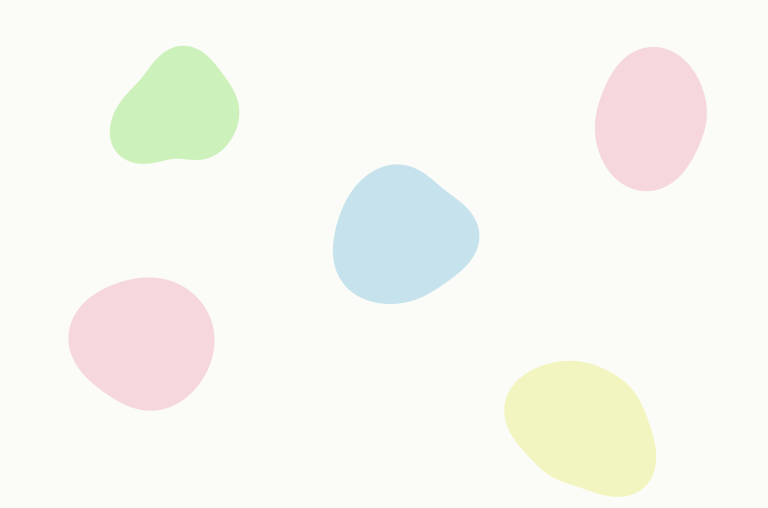
Give the GLSL for this background, as a Shadertoy shader.

```glsl
#define PAPER  vec3(0.984, 0.988, 0.969)
#define PINK   vec3(0.961, 0.843, 0.863)
#define GREEN  vec3(0.804, 0.945, 0.733)
#define BLUE   vec3(0.776, 0.886, 0.925)
#define YELLOW vec3(0.949, 0.961, 0.749)
#define EDGE_PIXELS 0.7
#define HARMONICS 5

// Approximate signed distance to a circle whose radius is bent by harmonics.
// Each wave holds the cosine and sine weight of one harmonic.
float blobDistance(vec2 p, float radius, vec2 waves[HARMONICS]) {
    float len = max(length(p), 1e-5);
    vec2 dir = p / len;
    vec2 turn = dir;
    float bend = 1.0;
    float slope = 0.0;
    for (int k = 0; k < HARMONICS; k++) {
        bend += dot(waves[k], turn);
        slope += float(k + 1) * dot(waves[k], vec2(-turn.y, turn.x));
        // Complex product: advance to the next multiple of the angle
        turn = vec2(turn.x * dir.x - turn.y * dir.y,
                    turn.x * dir.y + turn.y * dir.x);
    }
    return (len - radius * bend) / length(vec2(1.0, radius * slope / len));
}

void paintBlob(inout vec3 color, vec3 fill, vec2 p, float radius, vec2 waves[HARMONICS]) {
    float edge = EDGE_PIXELS / iResolution.x;
    float d = blobDistance(p, radius, waves);
    color = mix(color, fill, 1.0 - smoothstep(-edge, edge, d));
}

void mainImage(out vec4 fragColor, in vec2 fragCoord) {
    // Centred coordinates, one unit per canvas width
    vec2 p = (fragCoord - 0.5 * iResolution.xy) / iResolution.x;
    vec3 color = PAPER;

    // Upper left: rounded wedge with a slight waist
    paintBlob(color, GREEN, p - vec2(-0.2695, 0.1842), 0.0771, vec2[HARMONICS](
        vec2(-0.002, 0.035), vec2(0.054, 0.091), vec2(-0.016, -0.118),
        vec2(0.002, 0.015), vec2(0.014, 0.015)));

    // Upper right: upright egg
    paintBlob(color, PINK, p - vec2(0.3477, 0.1764), 0.0814, vec2[HARMONICS](
        vec2(-0.008, -0.009), vec2(-0.131, 0.048), vec2(0.008, -0.002),
        vec2(0.020, 0.0), vec2(0.0)));

    // Centre: soft triangle pointing right
    paintBlob(color, BLUE, p - vec2(0.0234, 0.0241), 0.0902, vec2[HARMONICS](
        vec2(-0.005, -0.015), vec2(0.024, 0.023), vec2(0.063, -0.034),
        vec2(0.023, 0.007), vec2(0.012, 0.004)));

    // Lower left: broad pebble
    paintBlob(color, PINK, p - vec2(-0.3125, -0.1152), 0.0896, vec2[HARMONICS](
        vec2(-0.005, 0.001), vec2(0.048, -0.016), vec2(-0.031, 0.022),
        vec2(0.012, 0.0), vec2(0.0)));

    // Lower right: slanted oval
    paintBlob(color, YELLOW, p - vec2(0.2578, -0.2272), 0.0901, vec2[HARMONICS](
        vec2(0.015, 0.022), vec2(0.059, -0.155), vec2(-0.039, -0.011),
        vec2(-0.028, -0.019), vec2(-0.012, 0.017)));

    fragColor = vec4(color, 1.0);
}
```
